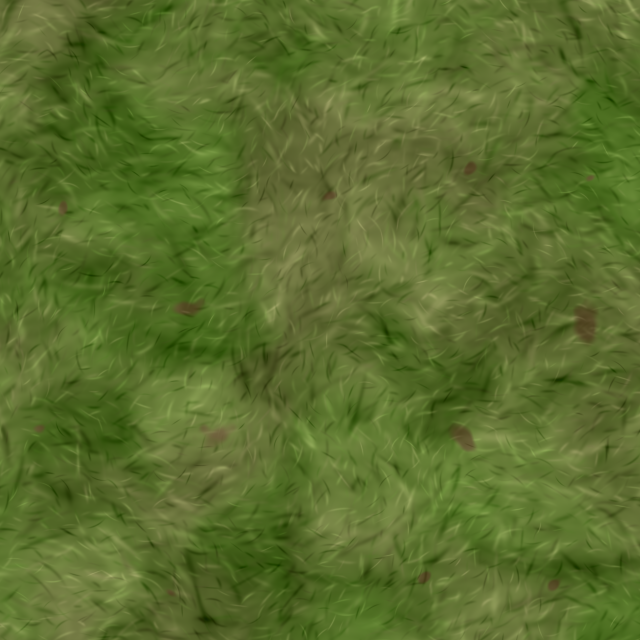
Give the GLSL for this texture, as a three.js fragment shader.

```glsl
// Soft, tangled meadow grass with lush and dry patches and a few fallen leaves.
varying vec2 vUv;

const vec3 LUSH_GREEN = vec3(0.290, 0.425, 0.120);
const vec3 DRY_OLIVE  = vec3(0.415, 0.438, 0.235);
const vec3 LIGHT_TINT = vec3(1.05, 1.0, 0.85);   // colour shift per unit of tone
const vec3 LEAF_DARK  = vec3(0.27, 0.20, 0.09);
const vec3 LEAF_PALE  = vec3(0.45, 0.35, 0.24);

const int   BLADE_LAYERS = 5;
const float BLADE_CELLS  = 14.0;   // cells across in the coarsest layer
const float LAYER_GROWTH = 1.36;
const float BLADE_TONE   = 0.095;
const float BLADE_HUE    = 0.20;
const float BLADE_BEND   = 0.35;
const float ANGLE_JITTER = 1.7;
const float PATCH_SCALE  = 4.0;
const float CLUMP_SCALE  = 9.0;
const float CLUMP_TONE   = 0.30;
const float GRAIN_SCALE  = 70.0;
const float GRAIN_TONE   = 0.05;
const float LEAF_CELLS   = 5.0;
const float LEAF_CHANCE  = 0.55;

vec3 hash3(vec2 p) {
  vec3 q = fract(p.xyx * vec3(0.1031, 0.1030, 0.0973));
  q += dot(q, q.yxz + 33.33);
  return fract((q.xxy + q.yzz) * q.zyx);
}

float noise(vec2 p) {
  vec2 i = floor(p), f = fract(p);
  f = f * f * (3.0 - 2.0 * f);
  float low  = mix(hash3(i).x, hash3(i + vec2(1.0, 0.0)).x, f.x);
  float high = mix(hash3(i + vec2(0.0, 1.0)).x, hash3(i + 1.0).x, f.x);
  return mix(low, high, f.y);
}

float fbm(vec2 p) {
  float sum = 0.0, gain = 0.5;
  for (int i = 0; i < 4; i++) {
    sum += gain * noise(p);
    p = mat2(1.6, 1.2, -1.2, 1.6) * p + 17.3;
    gain *= 0.5;
  }
  return sum / 0.9375;
}

// Local growing direction, mostly flat or leaning up to the right.
float leanAngle(vec2 p) {
  return 0.45 + 2.8 * (noise(p * 6.0 + 41.0) - 0.5);
}

// One layer of curved blades: x is the tone offset, y the hue offset.
vec2 bladeLayer(vec2 p, float cells, float seed) {
  vec2 g = p * cells, sum = vec2(0.0);
  for (int y = -1; y <= 1; y++) {
    for (int x = -1; x <= 1; x++) {
      vec2 cell = floor(g) + vec2(float(x), float(y));
      vec3 place = hash3(cell + seed);
      vec3 look = hash3(cell + seed + 57.0);
      vec2 root = cell + place.xy;
      float angle = leanAngle(root / cells) + (place.z - 0.5) * ANGLE_JITTER;
      float c = cos(angle), s = sin(angle);
      vec2 d = mat2(c, -s, s, c) * (g - root);
      d.y += BLADE_BEND * (look.z - 0.5) * 2.0 * d.x * d.x;
      float halfLength = mix(0.45, 0.95, look.x);
      float width = mix(0.05, 0.13, look.y);
      float along = 1.0 - smoothstep(0.15, 1.0, abs(d.x) / halfLength);
      float across = exp(-d.y * d.y / (width * width));
      vec2 shift = 2.0 * fract(look.zx * 7.0 + place.zy) - 1.0;
      sum += along * across * shift;
    }
  }
  return sum;
}

// Scattered ragged leaves: rgb is the colour, a the coverage.
vec4 fallenLeaf(vec2 p) {
  vec2 cell = floor(p * LEAF_CELLS);
  vec3 place = hash3(cell + 91.0);
  vec3 look = hash3(cell + 133.0);
  vec2 d = p - (cell + 0.3 + 0.4 * place.xy) / LEAF_CELLS;
  float c = cos(look.x * 3.14), s = sin(look.x * 3.14);
  d = mat2(c, -s, s, c) * d * vec2(0.8, 1.25);
  float radius = mix(0.009, 0.034, pow(look.y, 5.0));
  float ragged = length(d) / radius + 0.9 * (noise(p * 60.0) - 0.5);
  float cover = 1.0 - smoothstep(0.45, 1.2, ragged);
  vec3 color = mix(LEAF_DARK, LEAF_PALE, 0.6 * look.z + 0.4 * noise(p * 90.0));
  return vec4(color, 0.75 * cover * step(place.z, LEAF_CHANCE));
}

void main() {
  vec2 p = vUv;

  // Broad patches and softly warped clumps
  vec2 warp = vec2(noise(p * 12.0), noise(p * 12.0 + 29.0)) - 0.5;
  float dryness = smoothstep(0.22, 0.78, fbm(p * PATCH_SCALE + 5.0 + 0.4 * warp));
  float clump = fbm(p * CLUMP_SCALE * vec2(0.8, 1.2) + warp + 63.0) - 0.5;
  float grain = noise(p * GRAIN_SCALE * vec2(0.8, 1.3) + 3.0 * warp) - 0.5;

  // Tangle of blades from coarse to fine
  vec2 blades = vec2(0.0);
  float cells = BLADE_CELLS;
  for (int i = 0; i < BLADE_LAYERS; i++) {
    blades += bladeLayer(p + 0.37, cells, 13.0 * float(i) + 7.0);
    cells *= LAYER_GROWTH;
  }

  // Colour
  float tone = CLUMP_TONE * clump + GRAIN_TONE * grain + BLADE_TONE * blades.x;
  float hue = clamp(dryness + BLADE_HUE * blades.y, 0.0, 1.0);
  vec3 color = mix(LUSH_GREEN, DRY_OLIVE, hue) + LIGHT_TINT * tone;
  vec4 leaf = fallenLeaf(p);
  color = mix(color, leaf.rgb + 0.6 * tone, leaf.a);
  gl_FragColor = vec4(clamp(color, 0.0, 1.0), 1.0);
}
```
